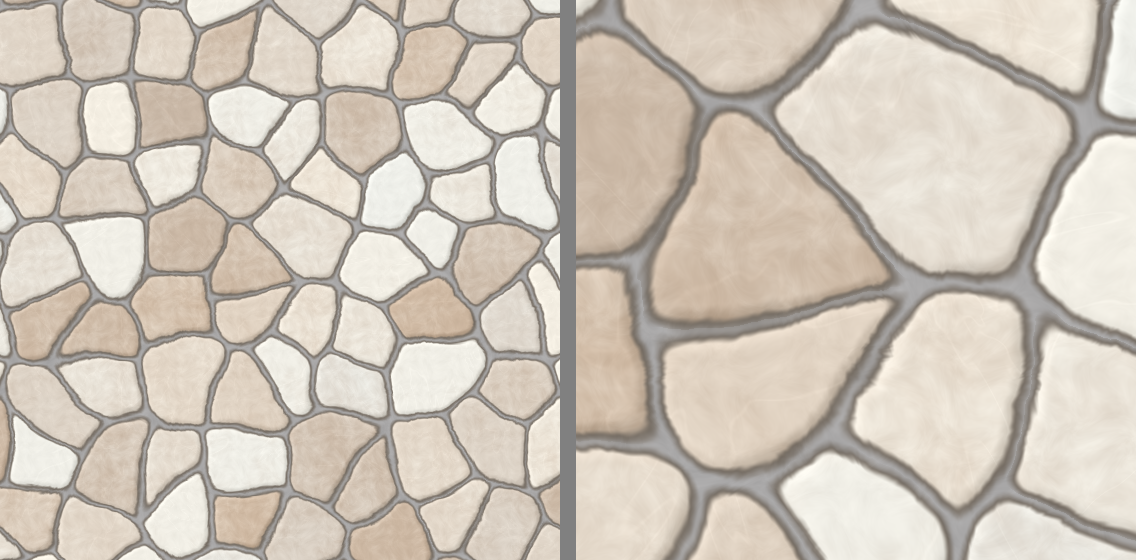
Left, the full canvas; right, a detail of the centre.
This texture is drawn by a Shadertoy shader. Its source:

```glsl
// Irregular cream and beige stone mosaic set in grey grout, lit from the upper left.

const float CELLS_ACROSS = 8.3;
const vec3 TAN = vec3(0.795, 0.715, 0.635);
const vec3 BEIGE = vec3(0.875, 0.83, 0.775);
const vec3 IVORY = vec3(0.945, 0.935, 0.90);
const vec3 GROUT_LIGHT = vec3(0.665, 0.66, 0.66);
const vec3 GROUT_DARK = vec3(0.43, 0.39, 0.345);

vec2 hash2(vec2 p) {
    vec2 q = vec2(dot(p, vec2(127.1, 311.7)), dot(p, vec2(269.5, 183.3)));
    return fract(sin(q) * 43758.5453);
}

// Layered, rotated sines that bend each other; roughly -1 to 1
float layeredSines(vec2 p) {
    float sum = 0.0, amplitude = 0.5;
    for (int i = 0; i < 5; i++) {
        p = mat2(0.8, 0.6, -0.6, 0.8) * p * 1.8 + sin(p.yx + 1.3);
        sum += amplitude * sin(p.x) * cos(p.y);
        amplitude *= 0.65;
    }
    return sum;
}

vec2 seedPoint(vec2 cell, float jitter) {
    return cell + 0.5 + jitter * (hash2(cell) - 0.5);
}

// Gentle bends plus small chips along the stone outlines
vec2 roughen(vec2 p, float bend, float chip) {
    vec2 wave = vec2(sin(p.y * 4.3 + 1.7 * sin(p.x * 2.1)), sin(p.x * 3.9 + 1.9 * sin(p.y * 2.7)));
    vec2 grit = vec2(layeredSines(p * 3.5), layeredSines(p * 3.5 + 17.0));
    return p + bend * wave + chip * grit;
}

// Rounded distance inside a stone (x, positive inside) and its cell (yz)
vec3 stoneField(vec2 p, float jitter, float rounding) {
    vec2 home = floor(p), nearest = home, toNearest = vec2(9.0);
    for (int y = -1; y <= 1; y++)
    for (int x = -1; x <= 1; x++) {
        vec2 cell = home + vec2(x, y);
        vec2 offset = seedPoint(cell, jitter) - p;
        if (dot(offset, offset) < dot(toNearest, toNearest)) {
            toNearest = offset;
            nearest = cell;
        }
    }
    // Smooth minimum over the cell borders rounds the corners
    float sum = 0.0;
    for (int y = -2; y <= 2; y++)
    for (int x = -2; x <= 2; x++) {
        if (x == 0 && y == 0) continue;
        vec2 offset = seedPoint(nearest + vec2(x, y), jitter) - p;
        float border = dot(0.5 * (offset + toNearest), normalize(offset - toNearest));
        sum += exp(-border / rounding);
    }
    float inset = mix(0.032, 0.062, hash2(nearest + 31.0).x);
    return vec3(-rounding * log(sum) - inset, nearest);
}

vec3 stoneColor(vec2 p, vec2 cell) {
    vec2 pick = hash2(cell + 57.0);
    float blotch = layeredSines(p * 2.2 + pick * 40.0);
    float grain = layeredSines(p * 11.0 + pick * 25.0);
    float tone = pick.x + 0.13 * blotch + 0.06 * grain;
    vec3 color = mix(TAN, BEIGE, smoothstep(-0.05, 0.42, tone));
    color = mix(color, IVORY, smoothstep(0.38, 0.92, tone));
    // Slight drift between rosy and greyish stone
    color += (pick.y - 0.5) * vec3(0.02, -0.005, -0.03);
    // Thin pale mineral veins
    float vein = 1.0 - smoothstep(0.0, 0.05, abs(layeredSines(p * 1.3 + pick * 60.0)));
    return color + 0.018 * vein + 0.02 * grain;
}

vec3 groutColor(vec2 p, float depth, float shadow) {
    float light = smoothstep(0.0, 0.055, depth) * (1.0 - 0.55 * shadow);
    float grit = layeredSines(p * 9.0);
    return mix(GROUT_DARK, GROUT_LIGHT, 0.12 + 0.88 * light) + 0.035 * grit;
}

void mainImage(out vec4 fragColor, in vec2 fragCoord) {
    vec2 p = fragCoord / iResolution.y * CELLS_ACROSS + vec2(3.0, 11.0);
    vec2 warped = roughen(p, 0.045, 0.03);
    vec2 towardLight = vec2(-0.032, 0.032);
    float jitter = 0.82, rounding = 0.04;

    vec3 stone = stoneField(warped, jitter, rounding);
    float litDepth = stoneField(warped + towardLight, jitter, rounding).x;
    float depth = stone.x;

    // Bright worn rim facing the light, dull rim on the far side
    float facing = clamp((depth - litDepth) / length(towardLight), -1.0, 1.0);
    facing *= -1.0;
    float rim = 1.0 - smoothstep(0.01, 0.075, depth);
    vec3 surface = stoneColor(p, stone.yz);
    surface += rim * (0.06 * max(-facing, 0.0) - 0.13 * max(facing, 0.0));

    // Stones cast a short soft shadow onto the grout
    float shadow = smoothstep(-0.035, 0.02, litDepth);
    vec3 grout = groutColor(p, -depth, shadow);

    float softness = max(0.018, 0.75 * CELLS_ACROSS / iResolution.y);
    float coverage = smoothstep(-softness, softness, depth);
    fragColor = vec4(clamp(mix(grout, surface, coverage), 0.0, 1.0), 1.0);
}
```
